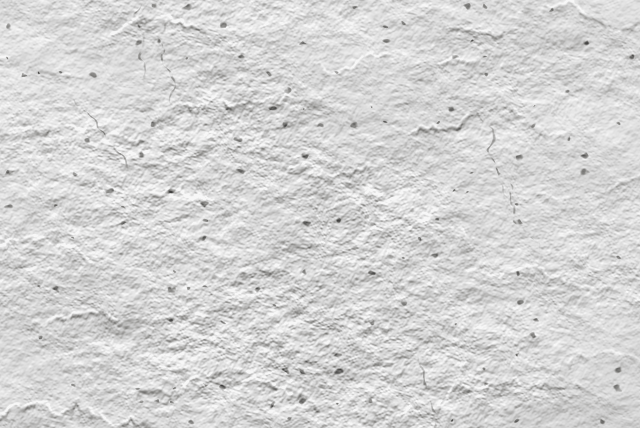
Write a WebGL 1 fragment shader that draws this texture.

```glsl
precision highp float;
// Rough white plaster wall under light from above. Fine noise relief is
// shaded by its slope; broken ledges add a bright rim over a soft shadow,
// and ragged pits and gritty cracks give the darkest marks.

uniform vec2 u_resolution;

#define BASE_TONE 0.850
#define RELIEF_GAIN 0.54
#define LIGHT_STEP 0.0036
#define LEDGE_COUNT 20
#define RIM_WIDTH 0.0036
#define RIM_LIGHT 0.13
#define SHADE_DEPTH 0.026
#define SHADE_DARK 0.13
#define CRACK_COUNT 6
#define CRACK_DARK 0.26
#define PIT_DARK 0.36
#define PIT_GRID 26.0

float hash(vec2 p) {
    vec3 q = fract(p.xyx * 0.1031);
    q += dot(q, q.yzx + 33.33);
    return fract((q.x + q.y) * q.z);
}

float noise(vec2 p) {
    vec2 cell = floor(p);
    vec2 f = fract(p);
    f = f * f * (3.0 - 2.0 * f);
    float low = mix(hash(cell), hash(cell + vec2(1.0, 0.0)), f.x);
    float high = mix(hash(cell + vec2(0.0, 1.0)), hash(cell + 1.0), f.x);
    return mix(low, high, f.y);
}

// Grainy surface height, slightly stretched sideways
float plasterHeight(vec2 p) {
    mat2 turn = mat2(0.8, 0.6, -0.6, 0.8);
    vec2 q = p * vec2(0.85, 1.0) + 0.010 * noise(p * 18.0);
    float sum = 0.0;
    float amplitude = 0.9;
    float frequency = 27.0;
    for (int i = 0; i < 4; i++) {
        sum += amplitude * noise(q * frequency + 11.0);
        q = turn * q;
        frequency *= 2.0;
        amplitude *= 0.68;
    }
    return sum;
}

// Jagged outline of one ledge: a flat arch with peaks of several sizes
float ledgeProfile(float x, float halfWidth, float seed) {
    float u = abs(x) / halfWidth;
    float y = -0.12 * halfWidth * u * sqrt(u);
    y += 0.070 * (noise(vec2(x * 7.0 + 40.0, seed)) - 0.5);
    y += 0.028 * (noise(vec2(x * 24.0 + 90.0, seed)) - 0.5);
    y += 0.014 * (noise(vec2(x * 70.0 + 150.0, seed)) - 0.5);
    return y;
}

// x: change of tone, y: extra roughness under the ledges
vec2 ledges(vec2 p, float aspect) {
    vec2 result = vec2(0.0);
    for (int i = 0; i < LEDGE_COUNT; i++) {
        float id = float(i);
        float seed = id * 7.0 + 3.0;
        vec2 center = vec2(fract(id * 0.618 + 0.12) * aspect,
                           (id + hash(vec2(seed, 1.0))) / float(LEDGE_COUNT));
        float halfWidth = mix(0.12, 0.36, hash(vec2(seed, 2.0)));
        float x = p.x - center.x;
        float y = ledgeProfile(x, halfWidth, seed);
        float slope = (ledgeProfile(x + 0.003, halfWidth, seed) - y) / 0.003;
        float d = (p.y - center.y - y) * inversesqrt(1.0 + slope * slope);
        float window = 1.0 - smoothstep(0.55, 1.0, abs(x) / halfWidth);
        float strength = window * mix(0.5, 1.0, hash(vec2(seed, 4.0)));
        float broken = smoothstep(0.25, 0.6, noise(p * 17.0 + seed));
        float rim = exp(-d * d / (RIM_WIDTH * RIM_WIDTH)) * broken;
        float under = smoothstep(0.001, -0.008, d) * exp(min(d, 0.0) / SHADE_DEPTH);
        float lip = exp(-pow((d + 0.008) / 0.0042, 2.0));
        lip *= smoothstep(0.5, 0.8, noise(p * 30.0 + seed));
        result.x += strength * (RIM_LIGHT * rim - 0.20 * lip);
        result.x -= strength * SHADE_DARK * under * noise(p * 9.0 + seed);
        result.y += strength * under;
    }
    return result;
}

// Steep, wandering lines broken up into grit
float cracks(vec2 p, float aspect) {
    float dark = 0.0;
    float grit = smoothstep(0.3, 0.65, noise(p * 75.0 + 17.0));
    for (int i = 0; i < CRACK_COUNT; i++) {
        float seed = float(i) * 13.0 + 5.0;
        vec2 q = p - vec2(hash(vec2(seed, 6.0)) * aspect, hash(vec2(seed, 7.0)));
        float lean = hash(vec2(seed, 8.0)) - 0.8;
        float path = lean * q.y + 0.035 * (noise(vec2(q.y * 22.0 + 60.0, seed)) - 0.5);
        path += 0.012 * (noise(p * 60.0) - 0.5);
        float gate = 1.0 - smoothstep(0.04, 0.12, abs(q.y));
        dark += gate * grit * (1.0 - smoothstep(0.0006, 0.0045, abs(q.x - path)));
    }
    return min(dark, 1.0);
}

// Scattered holes with ragged outlines, one at most per grid cell
float pits(vec2 p) {
    vec2 ragged = vec2(noise(p * 95.0), noise(p * 95.0 + 50.0)) - 0.5;
    vec2 q = p * PIT_GRID;
    vec2 cell = floor(q);
    vec2 center = 0.35 + 0.3 * vec2(hash(cell + 3.0), hash(cell + 71.0));
    float radius = mix(0.03, 0.17, hash(cell + 29.0));
    float d = length((fract(q) - center) * vec2(0.75, 1.0) + 0.2 * ragged);
    float present = step(0.86, hash(cell + 47.0));
    return present * (1.0 - smoothstep(radius * 0.5, radius + 0.06, d));
}

void main() {
    vec2 p = gl_FragCoord.xy / u_resolution.y;
    float aspect = u_resolution.x / u_resolution.y;
    vec2 ledge = ledges(p, aspect);

    // Rough patches gather toward the lower middle
    vec2 fromMiddle = p - vec2(0.5 * aspect, 0.32);
    float middle = exp(-4.0 * dot(fromMiddle, fromMiddle));
    float patches = noise(p * vec2(3.5, 6.0) + 21.0);
    float rough = 0.35 + 0.7 * patches + 0.5 * middle + 0.5 * min(ledge.y, 1.0);

    // Slopes facing up catch the light; hollows darken more than crests brighten
    vec2 toLight = LIGHT_STEP * vec2(-0.12, 1.0);
    float relief = plasterHeight(p) - plasterHeight(p + toLight);
    relief *= RELIEF_GAIN * rough * (relief < 0.0 ? 1.35 : 0.85);

    float stain = 0.055 * (noise(p * vec2(4.0, 7.0) + 3.0) - 0.5)
                + 0.045 * (noise(p * vec2(12.0, 22.0)) - 0.5);

    float tone = BASE_TONE + 0.03 * (p.y - 0.5) + stain + relief + ledge.x;
    tone -= PIT_DARK * pits(p) + CRACK_DARK * cracks(p, aspect);
    tone = clamp(tone, 0.25, 0.97);
    vec3 warmShadow = vec3(1.0, 0.995, 0.98);
    gl_FragColor = vec4(tone * mix(warmShadow, vec3(1.0), smoothstep(0.5, 0.85, tone)), 1.0);
}
```
